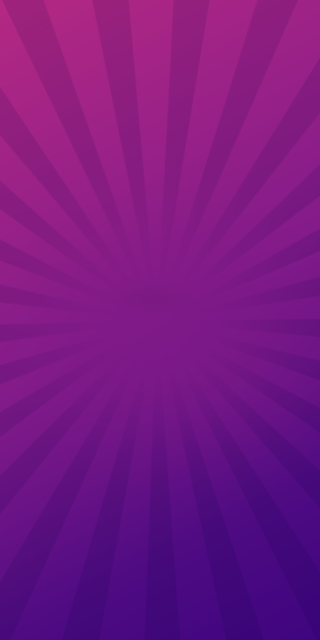
A Shadertoy shader for this background:

```glsl
// A sunburst of soft dark rays over a diagonal pink-to-indigo gradient.
// Rays are repeated by angle around a hub and dissolve toward it;
// a broad, even glow softens the middle.

const float TAU = 6.2831853;
const vec2 HUB = vec2(0.490, 0.499);
const float RAY_COUNT = 25.0;
const float RAY_OFFSET = 0.108;   // clockwise angle of the first ray from up
const float RAY_HALF_WIDTH = 0.22; // as a share of one angular period

const vec3 PINK = vec3(0.705, 0.158, 0.51);
const vec3 MAGENTA = vec3(0.615, 0.135, 0.53);
const vec3 PURPLE = vec3(0.510, 0.105, 0.54);
const vec3 VIOLET = vec3(0.305, 0.042, 0.51);
const vec3 INDIGO = vec3(0.245, 0.018, 0.50);
const vec3 GLOW = vec3(0.510, 0.105, 0.54);

// Piecewise blend from the upper left to the lower right
vec3 diagonalGradient(vec2 uv) {
    float t = ((1.0 - uv.y) + 0.27 * uv.x) / 1.27;
    vec3 color = mix(PINK, MAGENTA, clamp(t / 0.23, 0.0, 1.0));
    color = mix(color, PURPLE, clamp((t - 0.23) / 0.27, 0.0, 1.0));
    color = mix(color, VIOLET, clamp((t - 0.50) / 0.30, 0.0, 1.0));
    return mix(color, INDIGO, clamp((t - 0.80) / 0.20, 0.0, 1.0));
}

// Coverage of the dark rays, with edges of constant width
float rayMask(vec2 p, float count, float offset, float halfWidth, float edge) {
    float period = TAU / count;
    float phase = (atan(p.x, p.y) - offset) / period;
    float fromAxis = abs(fract(phase + 0.5) - 0.5);
    float dist = (fromAxis - halfWidth) * period * length(p);
    return 1.0 - smoothstep(-edge, edge, dist);
}

// Soft elliptical falloff
float softSpot(vec2 p, vec2 radius) {
    vec2 q = p / radius;
    return exp(-dot(q, q));
}

void mainImage(out vec4 fragColor, in vec2 fragCoord) {
    vec2 uv = fragCoord / iResolution.xy;
    float aspect = iResolution.x / iResolution.y;
    vec2 p = (uv - HUB) * vec2(aspect, 1.0);
    float edge = max(0.0018, 0.75 / iResolution.y);

    // Background and central glow
    vec3 color = diagonalGradient(uv);
    float glow = softSpot(p - vec2(0.02, -0.05), vec2(0.21, 0.13));
    color = mix(color, GLOW, 0.7 * glow);

    // Rays, fading to an even tone at the hub
    float rays = rayMask(p, RAY_COUNT, RAY_OFFSET, RAY_HALF_WIDTH, edge);
    float fade = smoothstep(0.04, 0.29, length(p));
    float shade = mix(0.2, rays, fade);
    color *= mix(vec3(1.0), vec3(0.885, 0.86, 0.94), shade);

    // Faint shade just above the hub
    color *= 1.0 - 0.04 * softSpot(p - vec2(-0.01, 0.035), vec2(0.05, 0.018));

    fragColor = vec4(color, 1.0);
}
```
